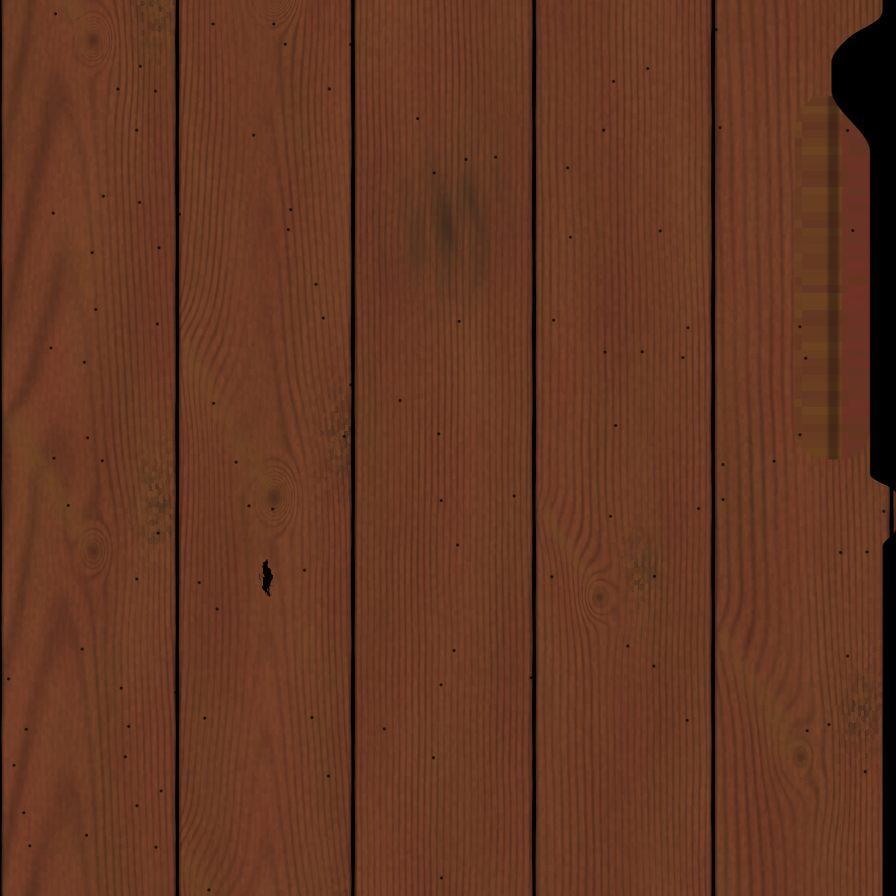
Reproduce this texture procedurally as a WebGL 2 fragment shader.

```glsl
#version 300 es
precision highp float;

uniform vec2 u_resolution;
out vec4 fragColor;

const float PITCH = 0.199;
const float GRAIN_LINES = 142.0;
const vec3 LIGHT_WOOD = vec3(0.455, 0.25, 0.155);
const vec3 MID_WOOD = vec3(0.385, 0.208, 0.13);
const vec3 DARK_WOOD = vec3(0.27, 0.145, 0.10);
const vec3 TAN_WOOD = vec3(0.43, 0.28, 0.14);
const vec3 STAIN = vec3(0.20, 0.15, 0.10);
const vec3 GAP = vec3(0.01, 0.0, 0.0);

// Per plank: knot offset from the plank axis, knot height, radius, arching of the grain
const vec4 KNOTS[5] = vec4[5](
    vec4(0.005, 0.385, 0.020, 0.6), vec4(0.011, 0.445, 0.024, 1.0),
    vec4(0.0, -1.0, 0.010, 0.0), vec4(-0.027, 0.333, 0.013, 0.1),
    vec4(-0.002, 0.155, 0.019, 0.25));

vec2 hash2(vec2 p) {
    vec3 q = fract(p.xyx * vec3(0.1031, 0.1030, 0.0973));
    q += dot(q, q.yzx + 33.33);
    return fract((q.xx + q.yz) * q.zy);
}

// Cellular noise: distance to the nearest point and its random value
vec2 cells(vec2 p) {
    vec2 nearest = vec2(9.0, 0.0);
    for (int j = -1; j <= 1; j++)
        for (int i = -1; i <= 1; i++) {
            vec2 cell = floor(p) + vec2(i, j);
            vec2 rnd = hash2(cell);
            float d = length(cell + 0.15 + 0.7 * rnd - p);
            if (d < nearest.x) nearest = vec2(d, fract(rnd.x * 17.0 + rnd.y));
        }
    return nearest;
}

// Layered sines, about -1 to 1
float waves(vec2 p) {
    float sum = 0.0, amp = 0.5;
    for (int i = 0; i < 4; i++) {
        sum += amp * sin(p.x + 1.7 * sin(p.y + float(i)));
        p = mat2(1.5, 1.1, -1.1, 1.5) * p + 2.3;
        amp *= 0.55;
    }
    return sum;
}

float bump(vec2 d, vec2 size) {
    d /= size;
    return exp(-dot(d, d));
}

float segment(vec2 p, vec2 b) {
    return length(p - b * clamp(dot(p, b) / dot(b, b), 0.0, 1.0));
}

float band(float v, float lo, float hi, float soft) {
    return smoothstep(lo - soft, lo + soft, v) * (1.0 - smoothstep(hi - soft, hi + soft, v));
}

// Ragged right border as a function of height
float rightEdge(float y) {
    return 0.985 - 0.014 * band(y, 0.46, 0.97, 0.012) + 0.015 * band(y, 0.40, 0.46, 0.01)
        - 0.043 * smoothstep(0.83, 0.9, y) * (1.0 - smoothstep(0.93, 0.99, y));
}

vec3 plank(vec2 uv, vec2 p, float id) {
    vec4 knot = KNOTS[int(id)];
    float period = id < 2.0 ? 0.57 : 4.0;
    vec2 d = p - knot.xy;
    d.y = mod(d.y + 0.5 * period, period) - 0.5 * period;
    float size = knot.z;
    float around = bump(d, vec2(2.2, 4.0) * size);
    float branch = segment(d, vec2(-4.5, 7.0) * size);
    float streak = exp(-pow(branch / (0.65 * size), 2.0)) * step(0.0, p.y + 0.5);

    // Grain lines bend around the knot and arch along the heartwood
    float x = p.x - 0.7 * d.x * around + 0.8 * size * exp(-pow(branch / (1.6 * size), 2.0));
    x += 0.0025 * waves(vec2(p.x * 15.0 + id * 4.0, p.y * 9.0));
    float arch = sqrt(x * x + 0.0007) + 0.06 * p.y;
    float ring = mix(x, arch, knot.w);
    ring = mix(ring, length(d * vec2(1.0, 0.7)), bump(d, vec2(1.0, 1.4) * size));
    float line = pow(0.5 + 0.5 * sin(6.2832 * ring * GRAIN_LINES), 2.5);
    float heart = knot.w * bump(vec2(p.x + 0.008, 0.0), vec2(0.025, 1.0));
    line *= (0.65 + 0.3 * waves(vec2(p.x * 60.0 + id, p.y * 6.0))) * (1.0 - 0.7 * heart);

    // Broad tone, fibres and fine roughness
    float tone = waves(vec2(p.x * 35.0 + id * 2.7, p.y * 5.0 + id));
    float fibre = waves(vec2(p.x * 900.0, p.y * 50.0 + id));
    vec2 rough = cells(uv * vec2(260.0, 150.0));
    vec3 col = mix(LIGHT_WOOD, MID_WOOD, clamp(0.3 + 0.28 * tone + 0.18 * fibre, 0.0, 1.0));
    col = mix(col, DARK_WOOD, clamp(line * 0.62, 0.0, 1.0));
    col *= 0.965 + 0.07 * rough.y;
    col.g += 0.012 * waves(vec2(p.x * 40.0, p.y * 11.0 + id * 3.0));

    // Knot, pale branch streak and speckled sapwood
    col = mix(col, TAN_WOOD, 0.55 * streak * (0.55 + 0.45 * rough.y));
    col = mix(col, DARK_WOOD, 0.7 * bump(d, vec2(0.35, 0.45) * size));
    float sap = bump(d - vec2(3.6, 2.6) * size, vec2(1.3, 2.6) * size);
    return mix(col, mix(STAIN, TAN_WOOD, rough.y), 0.45 * sap);
}

void main() {
    vec2 uv = gl_FragCoord.xy / u_resolution;
    float px = 1.0 / min(u_resolution.x, u_resolution.y);
    float across = uv.x + 0.004 * bump(vec2(uv.x - 0.39, 0.0), vec2(0.17, 1.0));
    float id = clamp(floor(across / PITCH), 0.0, 4.0);
    vec2 p = vec2(across - (id + 0.5) * PITCH, uv.y);
    vec3 col = plank(uv, p, id);

    // Weathered stain on the middle plank
    float smear = bump(uv - vec2(0.505, 0.75), vec2(0.055, 0.075));
    smear *= 0.55 + 0.45 * waves(vec2(uv.x * 170.0, uv.y * 24.0));
    col = mix(col, STAIN, clamp(0.75 * smear, 0.0, 1.0));

    // Smeared strips on the last plank
    vec2 q = abs(uv - vec2(0.929, 0.69)) - vec2(0.007, 0.168);
    float patchDist = length(max(q, 0.0)) - 0.035;
    float row = hash2(vec2(floor(uv.y * 110.0), floor(uv.x * 19.0))).x;
    vec3 strip = mix(MID_WOOD, uv.x > 0.94 ? vec3(0.43, 0.19, 0.15) : vec3(0.42, 0.26, 0.13), row);
    strip *= 1.0 - 0.3 * band(uv.x, 0.924, 0.936, 0.003);
    col = mix(col, strip, 1.0 - smoothstep(-px, px, patchDist));

    // Small pits and one open crack
    vec2 pit = cells(uv * 24.0);
    col = mix(col, GAP, 0.75 * step(0.82, pit.y) * (1.0 - smoothstep(0.02, 0.06, pit.x)));
    float crack = length((uv - vec2(0.298, 0.355)) / vec2(0.007, 0.019));
    crack += 0.45 * waves(uv * vec2(500.0, 260.0));
    col = mix(col, GAP, 1.0 - smoothstep(0.65, 0.95, crack));

    // Gaps between planks, then the empty border
    float gap = abs(across - PITCH * round(across / PITCH));
    gap += 0.0004 * waves(vec2(uv.y * 45.0, id));
    col *= 1.0 - 0.4 * (1.0 - smoothstep(0.001, 0.006, gap));
    col = mix(col, GAP, 1.0 - smoothstep(0.0018 - 0.5 * px, 0.0018 + 0.7 * px, gap));
    float border = uv.x - rightEdge(uv.y);
    col = mix(col, GAP * 0.2, smoothstep(-px, px, border));
    fragColor = vec4(col, 1.0);
}
```
